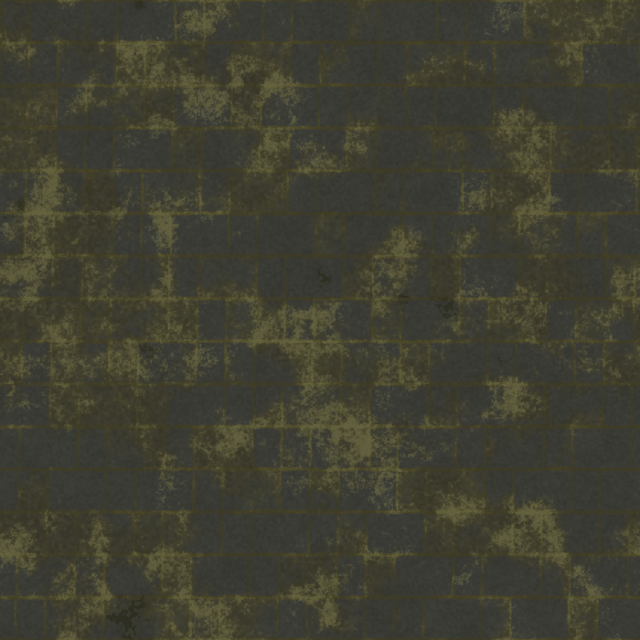
A WebGL 2 fragment shader for this texture:

```glsl
#version 300 es
precision highp float;
// Dark slate paving in 15 courses of alternating narrow and wide stones,
// each course stepped sideways; olive moss, lichen and grime are layered on
// with tiling cellular noise and held back or let through stone by stone.
uniform vec2 u_resolution;
out vec4 fragColor;

float hash(vec2 p) {
  vec3 q = fract(p.xyx * 0.1031);
  q += dot(q, q.yzx + 33.33);
  return fract((q.x + q.y) * q.z);
}

// Smooth cellular noise: random cell values blended around jittered centres.
float cellNoise(vec2 uv, float cells, float seed) {
  vec2 p = uv * cells, base = floor(p);
  float total = 0.0, weights = 0.0;
  for (int y = -1; y <= 1; y++) {
    for (int x = -1; x <= 1; x++) {
      vec2 cell = base + vec2(x, y);
      vec2 key = mod(cell, cells) + seed;
      vec2 jitter = vec2(hash(key + 17.3), hash(key + 51.7)) - 0.5;
      vec2 d = p - cell - 0.5 - 0.7 * jitter;
      float w = exp(-5.0 * dot(d, d));
      total += w * hash(key);
      weights += w;
    }
  }
  return total / weights;
}

// Octaves of cellular noise, centred on zero.
float grunge(vec2 uv, float cells, float seed) {
  float sum = 0.0, amplitude = 0.45;
  for (int i = 0; i < 5; i++) {
    sum += amplitude * (cellNoise(uv, cells, seed) - 0.5);
    cells *= 2.0;
    seed += 7.0;
    amplitude *= 0.65;
  }
  return sum * 3.0;
}

// Returns distances to the upright and level joints, and a random stone value.
vec3 paving(vec2 uv) {
  float level = (1.0 - uv.y) * 15.0;
  float course = floor(level);
  // 22 units per course: one spare narrow stone, then 7 narrow-wide pairs.
  float along = mod(uv.x * 22.0 + 0.97 - 0.965 * course, 22.0);
  float local = along < 1.0 ? along : mod(along - 1.0, 3.0);
  float wide = step(1.0, local);
  local -= wide;
  float upright = min(local, 1.0 + wide - local) / 22.0;
  float flatJoint = (0.5 - abs(fract(level) - 0.5)) / 15.0;
  return vec3(upright, flatJoint, hash(vec2(floor(along - local + 0.5), course + 40.0)));
}

void main() {
  vec2 uv = gl_FragCoord.xy / u_resolution;
  float pixel = 1.0 / min(u_resolution.x, u_resolution.y);

  float moss = grunge(uv, 9.0, 3.0);
  float wear = grunge(uv, 17.0, 91.0);
  float grain = cellNoise(uv, 210.0, 23.0);
  float speck = cellNoise(uv, 420.0, 61.0);

  // Joints with slightly ragged edges.
  vec2 ragged = vec2(cellNoise(uv, 90.0, 12.0), cellNoise(uv, 90.0, 77.0)) - 0.5;
  vec3 stone = paving(uv + 0.0022 * ragged);
  float soft = max(0.0013, pixel);
  float upright = 1.0 - smoothstep(0.0019 - soft, 0.0019 + soft, stone.x);
  float level = 1.0 - smoothstep(0.0027 - soft, 0.0027 + soft, stone.y);
  float joint = max(upright * 0.9, level);
  float edge = exp(-min(stone.x, stone.y) * 160.0);

  // Slate with faint mottling.
  vec3 color = vec3(0.226, 0.231, 0.207) + 0.010 * wear + 0.022 * (grain - 0.5);
  color += 0.018 * (speck - 0.5);

  // Brown-olive film that stops at the borders of cleaner stones.
  float film = 0.6 * moss + 0.75 * (stone.z - 0.5) + 0.12 * edge + 0.2 * wear;
  film = smoothstep(-0.12, 0.42, film);
  vec3 filmColor = mix(vec3(0.236, 0.226, 0.166), vec3(0.272, 0.262, 0.172), smoothstep(-0.5, 0.5, wear));
  color = mix(color, filmColor + 0.04 * (grain - 0.5), film * 0.9);

  // Moss in the joints, fading in places.
  vec3 jointColor = mix(vec3(0.248, 0.234, 0.140), vec3(0.315, 0.302, 0.176), smoothstep(-0.4, 0.8, 0.5 * moss + wear));
  color = mix(color, jointColor, joint * (0.72 + 0.28 * smoothstep(-0.4, 0.3, wear)));

  // Pale lichen dust in the thickest moss and along some joints.
  float lichen = 0.6 * moss + 0.7 * wear + 0.16 * joint + 0.25 * (stone.z - 0.5);
  lichen = smoothstep(0.22, 1.05, lichen + 0.45 * (grain + speck - 1.0));
  color = mix(color, vec3(0.420, 0.410, 0.265), lichen * 0.72);

  // Rare crumbly dark clusters.
  float clump = smoothstep(0.68, 0.95, grunge(uv, 6.0, 203.0));
  color = mix(color, vec3(0.160, 0.160, 0.095), clump * smoothstep(0.38, 0.6, grain) * 0.7);

  fragColor = vec4(color, 1.0);
}
```
